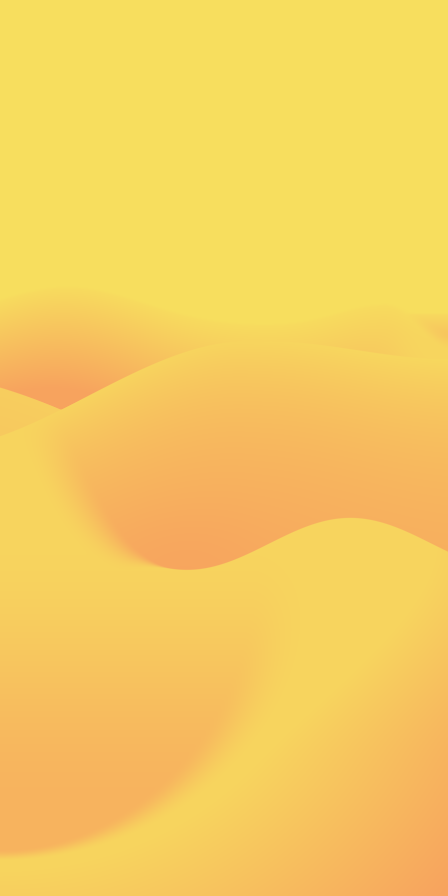
Write a Shadertoy shader that draws this background.

```glsl
float bump(float x, float centre, float width) {
    float t = (x - centre) / width;
    return exp(-t * t);
}

// 1 below the crest, 0 above it
float below(float y, float crest, float softness) {
    return 1.0 - smoothstep(crest - softness, crest + softness, y);
}

float farLight(float depth) {
    return clamp(0.92 - 8.0 * depth, 0.5, 0.95);
}

float backLight(vec2 p, float depth) {
    float light = 0.95 - depth * (4.5 - 2.0 * p.x);
    float glow = bump(p.x, 0.98, 0.1) * bump(p.y, 1.22, 0.07);
    return mix(light, 0.85, glow);
}

float middleLight(vec2 p, float depth) {
    float light = 0.84 * exp(-4.0 * depth) + 0.1 * (p.x - 0.5);
    return light - 0.08 * bump(p.x, 0.4, 0.2) * bump(p.y, 0.76, 0.12);
}

// Hollow on the left, bright rim around it, shade towards the lower right
float frontLight(vec2 p) {
    float r = length((p - vec2(0.0, 0.75)) / vec2(0.72, 0.66));
    float hollow = mix(0.27, 0.83, smoothstep(0.2, 0.8, p.y));
    float slope = 0.83 - 1.15 * (r - 1.05) + 0.35 * smoothstep(0.3, 0.8, p.y);
    float rimWidth = 0.02 + 0.6 * p.x * p.x;
    return mix(hollow, min(slope, 0.84), smoothstep(1.0 - rimWidth, 1.02, r));
}

void mainImage(out vec4 fragColor, in vec2 fragCoord) {
    vec2 p = fragCoord / iResolution.xy * vec2(1.0, 2.0);
    float x = p.x;
    float y = p.y;
    float edge = 0.8 / iResolution.x;

    // Crest heights, far to near
    float farCrest = 1.22 + 0.08 * smoothstep(0.75, 0.92, x);
    float backCrest = 1.27 + 0.089 * bump(x, 0.15, 0.24) + 0.05 * bump(x, 0.86, 0.15)
                    - 0.05 * smoothstep(0.86, 1.0, x);
    float sideCrest = 1.135 - 0.3 * x - 0.45 * x * x;
    float middleCrest = 0.998 + 0.24 * smoothstep(-0.15, 0.55, x)
                      - 0.04 * smoothstep(0.6, 1.0, x);
    float leftRise = max(0.3 - x, 0.0);
    float frontCrest = 0.786 - 0.058 * cos((x - 0.417) * 8.607) + 4.5 * leftRise * leftRise;

    // Dunes over the sky; the front one melts into the middle one on the left
    float light = 1.0;
    light = mix(light, farLight(farCrest - y), below(y, farCrest, 0.004));
    float backSoftness = mix(0.005, 0.025, smoothstep(0.85, 1.0, x));
    light = mix(light, backLight(p, backCrest - y), below(y, backCrest, backSoftness));
    light = mix(light, 0.72 - 0.8 * (sideCrest - y), below(y, sideCrest, edge));

    float frontSoftness = mix(0.13, edge, smoothstep(0.1, 0.38, x));
    float nearDunes = mix(middleLight(p, middleCrest - y), frontLight(p),
                          below(y, frontCrest, frontSoftness));
    light = mix(light, nearDunes, below(y, middleCrest, edge));

    vec3 shade = vec3(0.97, 0.64, 0.37);
    vec3 sun = vec3(0.97, 0.87, 0.37);
    fragColor = vec4(mix(shade, sun, clamp(light, 0.0, 1.0)), 1.0);
}
```
